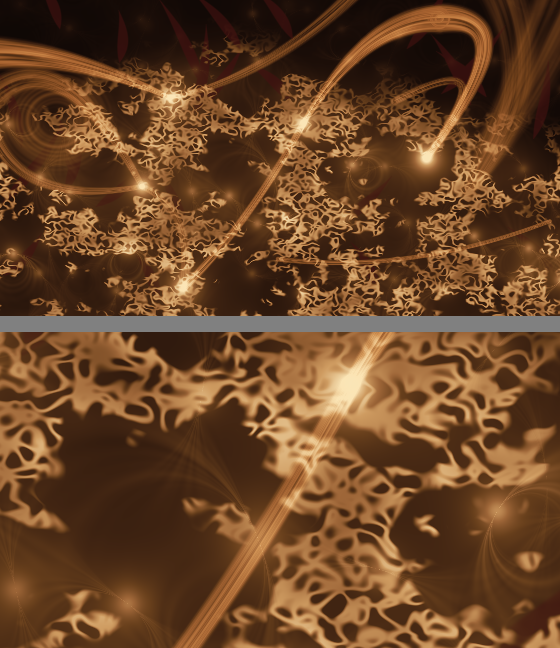
Top, the full canvas; bottom, a detail of the centre.
This background is drawn by a WebGL 1 fragment shader. Its source:

```glsl
precision highp float;

uniform vec2 u_resolution;

const vec3 SOOT  = vec3(0.10, 0.05, 0.03);
const vec3 BARK  = vec3(0.25, 0.14, 0.07);
const vec3 AMBER = vec3(0.41, 0.25, 0.11);
const vec3 COPPER = vec3(0.62, 0.40, 0.22);
const vec3 GOLD  = vec3(0.81, 0.61, 0.38);
const vec3 CREAM = vec3(0.98, 0.90, 0.72);
const vec3 PETAL = vec3(0.29, 0.08, 0.07);
const vec3 RIBBON_TINT = vec3(1.10, 0.86, 0.58);
const float LACE_SCALE = 46.0;
const float LACE_LIGHT = 1.15;
const float FAN_LIGHT = 0.60;
const float EXPOSURE = 1.3;
const int PETAL_COUNT = 24;

vec2 hash2(vec2 p) {
  return fract(sin(vec2(dot(p, vec2(127.1, 311.7)), dot(p, vec2(269.5, 183.3)))) * 43758.5);
}

float cornerSlope(vec2 cell, vec2 corner, vec2 f) {
  return dot(hash2(cell + corner) * 2.0 - 1.0, f - corner);
}

// Gradient noise, roughly -1 to 1
float noise(vec2 p) {
  vec2 i = floor(p), f = fract(p);
  vec2 s = f * f * f * (f * (f * 6.0 - 15.0) + 10.0);
  float low = mix(cornerSlope(i, vec2(0.0), f), cornerSlope(i, vec2(1.0, 0.0), f), s.x);
  float high = mix(cornerSlope(i, vec2(0.0, 1.0), f), cornerSlope(i, vec2(1.0), f), s.x);
  return 1.6 * mix(low, high, s.y);
}

float cross2(vec2 a, vec2 b) { return a.x * b.y - a.y * b.x; }

// Stranded band along a quadratic curve, its half width going from w0 to w1
float ribbon(vec2 p, vec2 a, vec2 b, vec2 c, float w0, float w1) {
  a -= p; b -= p; c -= p;
  float k = cross2(a, c), m = 2.0 * cross2(b, a), n = 2.0 * cross2(c, b);
  vec2 g = 2.0 * (m * (c - b) + n * (b - a) + k * (c - a));
  g = vec2(g.y, -g.x);
  vec2 foot = a + (m * n - k * k) * g / (dot(g, g) + 1e-12);
  float t = (cross2(foot, c - a) + 2.0 * cross2(b - a, foot)) / (2.0 * k + m + n);
  t = clamp(t, 0.0, 1.0);
  vec2 q = mix(mix(a, b, t), mix(b, c, t), t);
  float side = cross2(mix(b - a, c - b, t), q) < 0.0 ? -1.0 : 1.0;
  float u = side * length(q) / mix(w0, w1, t);
  float strands = 0.62 + 0.40 * noise(vec2(u * 4.0, t * 2.0)) + 0.25 * noise(vec2(u * 11.0, t * 3.0));
  return (1.0 - smoothstep(0.45, 1.0, abs(u))) * max(strands, 0.0);
}

// Scattered sparks, each with filaments on circles that touch at the spark
float fans(vec2 p, float cell, float seed) {
  vec2 g = p / cell, home = floor(g);
  float light = 0.0;
  for (int y = -1; y <= 1; y++) {
    for (int x = -1; x <= 1; x++) {
      vec2 id = home + vec2(float(x), float(y));
      vec2 spot = hash2(id + seed), trait = hash2(id + seed + 57.0);
      vec2 q = g - id - mix(vec2(0.15), vec2(0.85), spot);
      float r = length(q), angle = 6.2832 * trait.x;
      float bend = dot(q, vec2(cos(angle), sin(angle))) / (r * r + 0.0005);
      float band = 1.0 - smoothstep(0.1, 1.3, abs(bend - 3.0 * (trait.y - 0.5)));
      float strands = max(0.5 + 0.7 * noise(vec2(bend * 5.0, seed + 9.0 * trait.y)), 0.0);
      float fade = 1.0 - smoothstep(0.1, 1.1, r);
      float power = 0.35 + 0.9 * trait.y * trait.y;
      light += power * fade * (band * strands * (0.35 + 0.07 / (r + 0.06)) + 0.010 / (r * r + 0.006));
    }
  }
  return light;
}

// Fine curled filigree gathered in ragged patches
float lace(vec2 p) {
  vec2 q = p * vec2(1.0, 1.25);
  float patches = noise(q * 4.5) + 0.55 * noise(q * 11.0 + 3.0) + 0.4 * noise(q * 25.0);
  float mask = smoothstep(-0.08, 0.10, patches);
  float rim = 1.0 - smoothstep(0.1, 0.9, patches);
  q += 0.011 * vec2(noise(q * 31.0), noise(q * 31.0 + 17.0));
  float thread = 1.0 - smoothstep(0.04, 0.40, abs(noise(q * LACE_SCALE)));
  return mask * thread * (0.45 + 0.55 * rim) * (0.8 + 0.6 * noise(p * 8.0 + 5.0));
}

// Coverage of pointed blades, mostly upright
float petals(vec2 p) {
  float cover = 0.0;
  for (int i = 0; i < PETAL_COUNT; i++) {
    vec2 h = hash2(vec2(float(i), 4.0)), k = hash2(vec2(float(i), 23.0));
    float lean = 1.57 + 1.8 * (k.x - 0.5);
    vec2 axis = vec2(cos(lean), sin(lean));
    vec2 q = p - vec2(1.8 * h.x, 1.05 * sqrt(h.y) - 0.12);
    float along = dot(q, axis) / (0.16 + 0.16 * k.y);
    float across = abs(cross2(axis, q) + 0.05 * along * (1.0 - along));
    float halfWidth = 0.07 * along * (1.0 - along) * (1.4 - along);
    cover = max(cover, smoothstep(-0.003, 0.003, halfWidth - across) * step(0.0, along) * step(along, 1.0));
  }
  return cover;
}

float hub(vec2 p, vec2 c) {
  vec2 q = p - c;
  return 0.0007 / (dot(q, q) + 0.0004);
}

vec3 tone(float v) {
  vec3 c = mix(vec3(0.012, 0.008, 0.008), SOOT, smoothstep(0.0, 0.10, v));
  c = mix(c, BARK, clamp((v - 0.10) / 0.15, 0.0, 1.0));
  c = mix(c, AMBER, clamp((v - 0.25) / 0.16, 0.0, 1.0));
  c = mix(c, COPPER, clamp((v - 0.41) / 0.21, 0.0, 1.0));
  c = mix(c, GOLD, clamp((v - 0.62) / 0.19, 0.0, 1.0));
  return mix(c, CREAM, clamp((v - 0.81) / 0.15, 0.0, 1.0));
}

void main() {
  vec2 p = gl_FragCoord.xy / u_resolution.y;
  float field = 1.0 - smoothstep(0.68, 0.97, p.y + 0.3 * abs(p.x - 0.7));

  // Large sweeping bands
  vec2 crown = vec2(1.39, 0.942), knot = vec2(0.96, 0.61), blaze = vec2(1.35, 0.50);
  vec2 crest = vec2(0.54, 0.69), root = vec2(0.58, 0.09), west = vec2(0.45, 0.41);
  float bands = 1.1 * max(ribbon(p, knot, vec2(1.157, 0.942), crown, 0.010, 0.055),
                          ribbon(p, crown, vec2(1.69, 0.954), blaze, 0.055, 0.012));
  bands += 0.5 * ribbon(p, vec2(1.25, 0.68), vec2(1.62, 0.87), blaze, 0.015, 0.020);
  bands += 0.8 * ribbon(p, root, vec2(0.78, 0.28), knot, 0.016, 0.014);
  bands += 1.0 * ribbon(p, vec2(-0.05, 0.83), vec2(0.22, 0.84), crest, 0.065, 0.008);
  bands += 0.5 * ribbon(p, vec2(-0.05, 0.67), vec2(0.18, 0.92), west, 0.060, 0.012);
  bands += 0.5 * ribbon(p, vec2(-0.03, 0.60), vec2(0.06, 0.34), west, 0.030, 0.010);
  bands += 0.5 * ribbon(p, vec2(1.12, 1.02), vec2(0.84, 0.75), crest, 0.030, 0.008);
  bands += 0.6 * ribbon(p, vec2(0.88, 0.18), vec2(1.30, 0.13), vec2(1.74, 0.30), 0.010, 0.008);
  bands += 0.4 * ribbon(p, west, vec2(0.62, 0.33), root, 0.012, 0.020);

  // Hanging curtain and the coil on the left
  float veil = 0.30 * ribbon(p, vec2(1.84, 1.12), vec2(1.64, 0.66), vec2(1.48, 0.40), 0.15, 0.03);
  veil += 0.26 * ribbon(p, vec2(1.58, 1.05), vec2(1.73, 0.72), vec2(1.50, 0.42), 0.09, 0.03);
  float coil = length((p - vec2(0.18, 0.62)) * vec2(1.0, 1.1));
  float coilWindow = smoothstep(0.03, 0.09, coil) * (1.0 - smoothstep(0.12, 0.20, coil));
  veil += 0.32 * coilWindow * max(0.5 + 0.7 * noise(vec2(coil * 70.0, 2.0)), 0.0);

  float sparks = hub(p, knot) + 1.5 * hub(p, blaze) + hub(p, crest) + hub(p, root) + hub(p, west);
  float curls = fans(p, 0.17, 11.0) + 0.55 * fans(p, 0.36, 41.0);
  float light = 0.03 + 0.11 * field * (0.9 + 0.6 * noise(p * 4.0));
  light += LACE_LIGHT * field * lace(p) + FAN_LIGHT * mix(0.16, 0.75, field) * curls;
  light += bands + veil + sparks;

  float v = 1.0 - exp(-EXPOSURE * light);
  vec3 color = tone(v) * mix(vec3(1.0), RIBBON_TINT, clamp(bands + veil, 0.0, 1.0) * (1.0 - v * v));
  float petalShade = petals(p) * (1.0 - smoothstep(0.12, 0.45, v));
  color = mix(color, PETAL * (0.7 + 0.9 * v), 0.8 * petalShade);
  gl_FragColor = vec4(color, 1.0);
}
```
